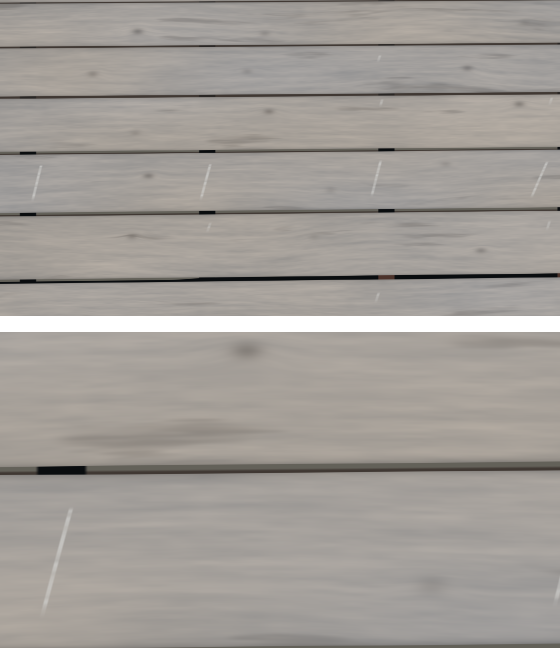
Top, the full canvas; bottom, a detail of the centre.
Reproduce this texture procedurally as a Shadertoy shader.

```glsl
#define FIRST_GAP 0.0045
#define BOARD_HEIGHT 0.1309
#define BOARD_GROWTH 0.0089
#define JOIST_SPACING 0.32
#define SCRATCH_SPACING 0.303
#define KNOT_SPACING 0.62
#define LIGHT_WOOD vec3(0.685, 0.662, 0.638)
#define COOL_WOOD vec3(0.575, 0.567, 0.560)
#define DARK_WOOD vec3(0.40, 0.385, 0.375)
#define GAP_GREY vec3(0.39, 0.38, 0.35)
#define GAP_BROWN vec3(0.25, 0.22, 0.20)
#define GAP_BLACK vec3(0.04, 0.05, 0.06)

float hash(vec2 p) {
    vec3 q = fract(p.xyx * vec3(0.1031, 0.1030, 0.0973));
    q += dot(q, q.yzx + 33.33);
    return fract((q.x + q.y) * q.z);
}

float noise(vec2 p) {
    vec2 i = floor(p), f = fract(p);
    f = f * f * (3.0 - 2.0 * f);
    return mix(mix(hash(i), hash(i + vec2(1, 0)), f.x),
               mix(hash(i + vec2(0, 1)), hash(i + vec2(1, 1)), f.x), f.y);
}

float fbm(vec2 p) {
    float sum = 0.0, amp = 0.5;
    for (int i = 0; i < 4; i++) {
        sum += amp * noise(p);
        p = p * 2.03 + 17.7;
        amp *= 0.5;
    }
    return sum / 0.9375;
}

// Distance of gap n below the top edge: boards widen toward the viewer
float gapDepth(float n) {
    return FIRST_GAP + n * (BOARD_HEIGHT + BOARD_GROWTH * n);
}

float boardCoord(float depth) {
    float disc = BOARD_HEIGHT * BOARD_HEIGHT + 4.0 * BOARD_GROWTH * (depth - FIRST_GAP);
    return (sqrt(max(disc, 0.0)) - BOARD_HEIGHT) / (2.0 * BOARD_GROWTH);
}

// Soft dark knot, one per cell along a board; zero far away, one at its centre
float knot(vec2 p, float v, float height, float board, float spread) {
    float cell = floor(p.x / KNOT_SPACING);
    vec2 id = vec2(cell + 5.0, board + 11.0);
    float cx = (cell + 0.2 + 0.6 * hash(id)) * KNOT_SPACING;
    float cv = 0.2 + 0.6 * hash(id + 31.0);
    vec2 d = vec2((p.x - cx) / 0.017, (v - cv) * height / 0.009) / spread;
    return exp(-dot(d, d)) * (0.35 + 0.65 * hash(id + 57.0));
}

vec3 woodColor(vec2 p, float v, float height, float board) {
    vec2 q = p + vec2(board * 7.31, board * 3.17);
    float bend = 0.012 * knot(p, v, height, board, 2.5);
    q.y += bend + 0.035 * (noise(q * vec2(2.2, 7.0)) - 0.5);

    float fiber = fbm(q * vec2(7.0, 95.0)) - 0.5;
    float pores = noise(q * vec2(38.0, 230.0)) - 0.5;
    float rings = sin(q.y * 260.0 + 9.0 * fbm(q * vec2(1.8, 12.0)));
    float patches = fbm(q * vec2(2.3, 9.0)) - 0.5;
    float edge = exp(-min(v, 1.0 - v) * 14.0);

    float tone = 0.66 + 0.75 * fiber + 0.20 * pores + 0.06 * rings + 0.75 * patches;
    tone += 0.10 * (hash(vec2(board, 4.0)) - 0.5) - 0.22 * edge;
    tone -= 0.18 * smoothstep(0.45, 0.0, p.x);
    vec3 color = mix(COOL_WOOD, LIGHT_WOOD, clamp(tone, -0.3, 1.15));

    // Dark weathered streaks and knots
    float stain = smoothstep(0.66, 0.85, fbm(q * vec2(3.5, 32.0) + 40.0));
    color = mix(color, DARK_WOOD, 0.35 * stain);
    color = mix(color, DARK_WOOD, 0.6 * knot(p, v, height, board, 1.0));

    // Slow drift between warm and cool
    float warmth = noise(q * vec2(1.6, 5.0) + 9.0) - 0.5;
    return color + warmth * vec3(0.022, 0.004, -0.022);
}

// Slanted pale scuffs, long on one board and rare on the others
float scratch(float x, float v, float board, float pixel) {
    float n = floor((x - 0.362) / SCRATCH_SPACING + 0.5);
    vec2 id = vec2(n + 8.0, board + 2.0);
    float lean = 0.025 + 0.025 * hash(id);
    float start = 0.04 + 0.18 * hash(id + 5.0);
    float main = 1.0 - step(0.5, abs(board - 3.0));
    float finish = start + mix(0.18, 0.62, main);
    float strength = mix(0.5 * step(0.75, hash(id + 13.0)), 0.75, main);
    float d = abs(x - (0.382 + n * SCRATCH_SPACING - lean * v));
    float line = 1.0 - smoothstep(0.0005, 0.0009 + pixel, d);
    float span = smoothstep(start, start + 0.04, v) * smoothstep(finish, finish - 0.1, v);
    return line * span * strength * (0.5 + 0.5 * noise(vec2(n, v * 40.0)));
}

// Colour inside gap n; t runs from -1 at its top to 1 at its bottom
vec3 gapColor(float x, float t, float n) {
    float deep = smoothstep(4.3, 4.8, n);
    float open = smoothstep(2.2, 2.8, n);
    vec3 ledge = mix(GAP_GREY, GAP_BROWN, smoothstep(-0.1, 0.6, t));
    vec3 color = mix(GAP_BROWN, ledge, open);
    float hollow = smoothstep(-0.7, -0.2, t + 1.2 * smoothstep(0.3, 0.4, x) - 0.5);
    color = mix(color, GAP_BLACK, deep * hollow);

    // Joist clips at even intervals
    float j = floor((x - 0.37) / JOIST_SPACING + 0.5);
    float d = abs(x - 0.37 - j * JOIST_SPACING);
    float clip = 1.0 - smoothstep(0.013, 0.016, d);
    vec3 clipColor = mix(GAP_BLACK, vec3(0.30, 0.20, 0.17), deep * step(0.5, j));
    return mix(color, clipColor, clip * (0.4 + 0.6 * open));
}

void mainImage(out vec4 fragColor, in vec2 fragCoord) {
    vec2 uv = fragCoord / iResolution.xy;
    float pixel = 1.0 / iResolution.y;
    float down = 1.0 - uv.y;
    float depth = down + (uv.x - 0.5) * (0.011 + 0.011 * down);
    vec2 p = vec2(uv.x * iResolution.x / iResolution.y, depth);

    float row = boardCoord(depth);
    float board = floor(row), v = row - board;
    float height = gapDepth(board + 1.0) - gapDepth(board);
    vec3 color = woodColor(p, v, height, board);
    color = mix(color, vec3(0.82, 0.82, 0.81), scratch(uv.x, v, board, pixel));

    // Gaps with a soft shadow along both edges
    float n = floor(row + 0.5);
    float offset = depth - gapDepth(n);
    float halfWidth = 0.0018 + 0.0009 * n;
    halfWidth *= 0.9 + 0.2 * noise(vec2(uv.x * 12.0, n * 5.0));
    float outside = abs(offset) - halfWidth;
    color *= 1.0 - 0.16 * exp(-max(outside, 0.0) / 0.004);
    float inGap = 1.0 - smoothstep(-0.6 * pixel, 0.6 * pixel, outside);
    color = mix(color, gapColor(uv.x, offset / halfWidth, n), inGap);

    fragColor = vec4(color, 1.0);
}
```
